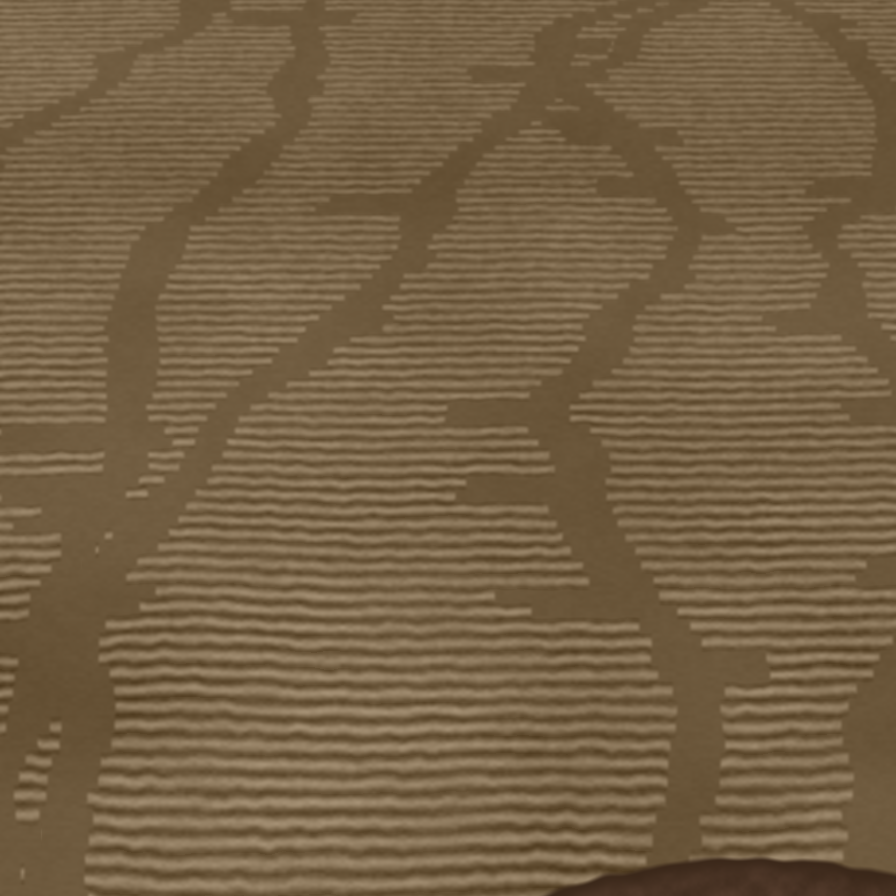
This texture is drawn by a Shadertoy shader. Its source:

```glsl
// Ribbed brown carpet seen in perspective, cut by winding flat channels.
// Ribs are evenly spaced in floor depth; each channel is a bent curve that
// is sampled once per rib, so its borders step from rib to rib.

const float TAU = 6.2831853;
const float HORIZON = 2.2;          // height where the floor would vanish
const float RIB_COUNT = 204.0;      // ribs per unit of inverse distance
const vec3 DARK = vec3(0.35, 0.27, 0.16);
const vec3 LIGHT = vec3(0.56, 0.48, 0.37);
const vec3 RIM_DARK = vec3(0.23, 0.155, 0.10);
const vec3 RIM_LIGHT = vec3(0.35, 0.25, 0.19);
const float RIB_TONE = 0.60;
const float CHANNEL_TONE = 0.34;
const float NEAR_CONTRAST = 0.50;
const float FAR_CONTRAST = 0.17;
const float FIBRE_CONTRAST = 0.22;
const float WEAR_CONTRAST = 0.55;
const float CHANNEL_WIDTH = 0.029;  // half width at the near edge
const float EDGE_SOFTNESS = 0.003;
const float GAP_CHANCE = 0.15;      // share of ribs cut back beside a channel
const float GAP_LENGTH = 0.18;

// Channel shape: start x, lean, bend size, bend phase
const int CHANNELS = 5;
const vec4 CHANNEL[CHANNELS] = vec4[CHANNELS](
    vec4(0.02, 0.36, 0.030, 0.56),
    vec4(0.05, 0.72, 0.020, 0.66),
    vec4(0.70, 0.00, 0.078, 0.50),
    vec4(1.04, -0.11, 0.055, 0.57),
    vec4(-0.55, 0.78, 0.020, 0.60));

float hash(vec2 p) {
    vec3 q = fract(vec3(p.xyx) * 0.1031);
    q += dot(q, q.yzx + 33.33);
    return fract((q.x + q.y) * q.z);
}

float noise(vec2 p) {
    vec2 i = floor(p), f = fract(p);
    f = f * f * (3.0 - 2.0 * f);
    return mix(mix(hash(i), hash(i + vec2(1, 0)), f.x),
               mix(hash(i + vec2(0, 1)), hash(i + vec2(1, 1)), f.x), f.y);
}

float fbm(vec2 p) {
    float sum = 0.0, weight = 0.5;
    for (int i = 0; i < 4; i++) {
        sum += weight * noise(p);
        p = p * 2.03 + 17.0;
        weight *= 0.5;
    }
    return sum / 0.9375;
}

// Length by which a rib is cut back; neighbouring ribs often share it
float gap(float row, float seed) {
    float pair = floor(row * 0.5);
    float cut = step(hash(vec2(pair, seed)), GAP_CHANCE);
    float size = hash(vec2(pair, seed + 7.0));
    return cut * GAP_LENGTH * size * (0.75 + 0.25 * hash(vec2(row, seed + 3.0)));
}

// Coverage of the flat channels at position x on one rib
float channelMask(float x, float row) {
    float depth = (row + 0.5) / RIB_COUNT;
    float y = HORIZON - 1.0 / depth;
    float nearness = (HORIZON - y) / HORIZON;
    float mask = 0.0;
    for (int i = 0; i < CHANNELS; i++) {
        vec4 c = CHANNEL[i];
        float seed = 11.0 * float(i) + 5.0;
        float center = c.x + c.y * y * y + c.z * cos(33.0 * (depth - c.w));
        center += 0.045 * (noise(vec2(depth * 48.0, seed)) - 0.5);
        float width = CHANNEL_WIDTH * nearness * (0.55 + 0.8 * noise(vec2(depth * 40.0, seed + 2.0)));
        float left = width + nearness * (gap(row, seed) + 0.012 * hash(vec2(row, seed + 1.0)));
        float right = width + nearness * (0.5 * gap(row, seed + 20.0) + 0.012 * hash(vec2(row, seed + 4.0)));
        float inside = min(x - center + left, right - x + center);
        mask = max(mask, smoothstep(-EDGE_SOFTNESS, EDGE_SOFTNESS, inside));
    }
    return mask;
}

void mainImage(out vec4 fragColor, in vec2 fragCoord) {
    vec2 uv = fragCoord / iResolution.xy;

    // Rib coordinate with a slight weave wobble
    float rib = RIB_COUNT / (HORIZON - uv.y);
    rib += 0.7 * (noise(uv * vec2(5.0, 3.0)) - 0.5);
    rib += 0.20 * (noise(vec2(uv.x * 60.0, rib * 0.8)) - 0.5);
    float row = floor(rib);
    float offset = rib - row - 0.5;

    // Channels, blended across the groove between two ribs
    float blend = 0.5 * smoothstep(0.3, 0.5, abs(offset));
    float neighbour = row + (offset < 0.0 ? -1.0 : 1.0);
    float flatArea = mix(channelMask(uv.x, row), channelMask(uv.x, neighbour), blend);

    // Rib profile, fading with distance
    float contrast = mix(NEAR_CONTRAST, FAR_CONTRAST, smoothstep(0.2, 1.0, uv.y));
    contrast *= 0.75 + 0.5 * noise(vec2(uv.x * 14.0, row * 0.6));
    float ribs = RIB_TONE + contrast * cos(TAU * offset);
    float tone = mix(ribs, CHANNEL_TONE, flatArea);

    // Broad wear, a dim band in the distance, and fine fibres
    tone += WEAR_CONTRAST * (fbm(uv * vec2(3.0, 4.5) + 4.0) - 0.47);
    tone -= 0.20 * exp(-pow((uv.y - 0.80) / 0.07, 2.0)) * (1.0 - 0.7 * uv.x);
    float fibres = noise(uv * vec2(120.0, 210.0)) + 0.5 * noise(uv * vec2(230.0, 260.0)) - 0.75;
    tone += FIBRE_CONTRAST * fibres * mix(1.0, 0.35, flatArea);
    vec3 color = mix(DARK, LIGHT, tone);

    // Dark rounded object at the near edge
    float rim = length((uv - vec2(0.84, -0.07)) / vec2(0.29, 0.112)) - 1.0;
    rim += 0.05 * (noise(uv * 40.0) - 0.5);
    vec3 rimColor = mix(RIM_DARK, RIM_LIGHT, fbm(uv * 45.0) * smoothstep(0.0, -0.2, rim));
    color = mix(rimColor, color, smoothstep(-0.03, 0.03, rim));

    fragColor = vec4(clamp(color, 0.0, 1.0), 1.0);
}
```
